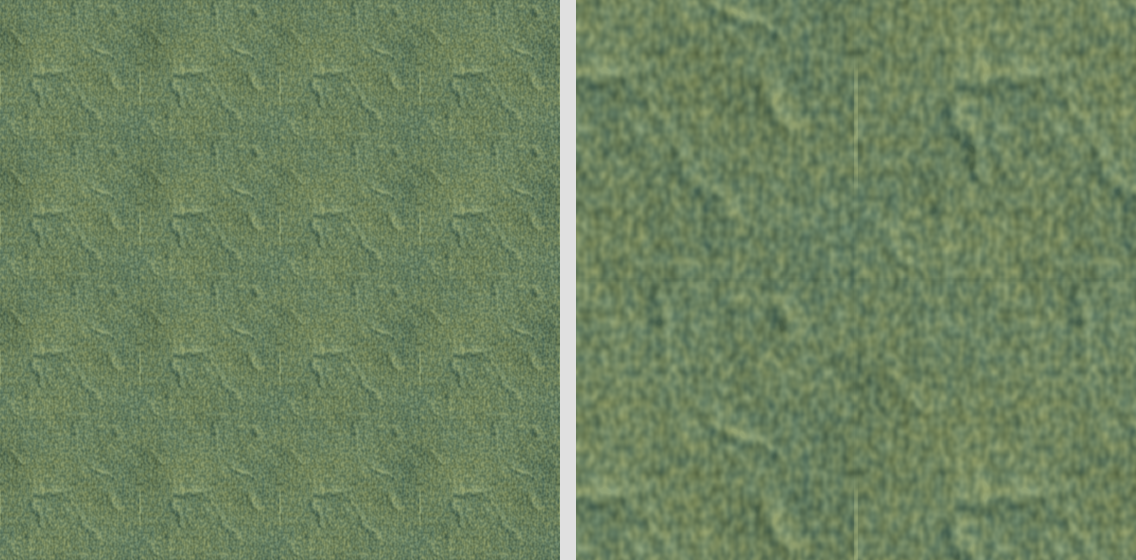
Left: the whole. Right: its middle third, enlarged.
Reproduce this texture procedurally as a Shadertoy shader.

```glsl
// Crumpled green paper: a 4 by 4 grid of creased, grainy tiles with faint seams.

const float TILES = 4.0;
const vec3 SHADOW = vec3(0.31, 0.40, 0.30);
const vec3 PAPER = vec3(0.42, 0.505, 0.366);
const vec3 HIGHLIGHT = vec3(0.54, 0.61, 0.435);
const vec3 HUE_SHIFT = vec3(0.035, 0.0, -0.055);
const vec2 LIGHT_DIR = vec2(0.6, 0.8);

// Fold lines of one tile: start in xy, end in zw.
const int FOLDS = 11;
const vec4 FOLD[FOLDS] = vec4[FOLDS](
    vec4(0.61, 0.71, 0.85, 0.55), vec4(0.21, 0.49, 0.51, 0.46),
    vec4(0.51, 0.48, 0.55, 0.32), vec4(0.54, 0.36, 0.73, 0.10),
    vec4(0.23, 0.46, 0.32, 0.21), vec4(0.77, 0.50, 0.85, 0.34),
    vec4(0.54, 0.99, 0.54, 0.76), vec4(0.05, 0.80, 0.19, 0.67),
    vec4(0.19, 0.22, 0.23, 0.03), vec4(0.06, 0.14, 0.15, 0.02),
    vec4(0.76, 0.96, 0.85, 0.86));

float hash(vec2 p) {
    return fract(sin(dot(p, vec2(127.1, 311.7))) * 43758.5);
}

// Dot of a random unit gradient with the offset from its lattice corner.
float corner(vec2 cell, vec2 offset, vec2 period) {
    float angle = 6.2832 * hash(mod(cell, period));
    return dot(vec2(cos(angle), sin(angle)), offset);
}

// Gradient noise that wraps after the given number of cells.
float noise(vec2 p, vec2 period) {
    vec2 i = floor(p), f = fract(p), e = vec2(1.0, 0.0);
    vec2 u = f * f * f * (f * (f * 6.0 - 15.0) + 10.0);
    float low = mix(corner(i, f, period), corner(i + e, f - e, period), u.x);
    float high = mix(corner(i + e.yx, f - e.yx, period), corner(i + 1.0, f - 1.0, period), u.x);
    return mix(low, high, u.y);
}

// Noise over one tile, with the given cells across and down.
float tileNoise(vec2 p, vec2 cells) {
    return noise(p * cells, cells);
}

float blob(vec2 p, vec2 center, vec2 radius) {
    vec2 d = (p - center - round(p - center)) / radius;
    return exp(-dot(d, d));
}

// Lit slope of a rounded ridge that tapers toward both ends.
float foldShade(vec2 p, vec4 line, float width) {
    vec2 along = line.zw - line.xy;
    float h = clamp(dot(p - line.xy, along) / dot(along, along), 0.0, 1.0);
    vec2 away = (p - line.xy - along * h) / width;
    float taper = smoothstep(0.0, 0.25, h) * smoothstep(1.0, 0.75, h);
    return dot(away, LIGHT_DIR) * exp(-dot(away, away)) * taper;
}

// All folds of a tile, bent by noise and varied in depth.
float creases(vec2 p, vec2 tile) {
    vec2 bend = vec2(tileNoise(p, vec2(7.0)), tileNoise(p + 0.37, vec2(7.0)));
    vec2 fine = vec2(tileNoise(p, vec2(19.0)), tileNoise(p + 0.61, vec2(19.0)));
    vec2 q = p + 0.045 * bend + 0.016 * fine;
    float shade = 0.0;
    for (int i = 0; i < FOLDS; i++) {
        float depth = 1.5 + 0.7 * hash(vec2(float(i), tile.x));
        shade += depth * foldShade(q, FOLD[i], 0.019 + 0.008 * hash(vec2(float(i), 9.0)));
    }
    // Small relief between the main folds
    float dent = tileNoise(p, vec2(11.0, 9.0));
    float litDent = tileNoise(p + 0.018 * LIGHT_DIR, vec2(11.0, 9.0));
    return shade + 0.9 * (dent - litDent);
}

// Fine fibrous grain with faint upright streaks.
float grain(vec2 p) {
    return 1.0 * tileNoise(p, vec2(46.0, 34.0))
         + 1.0 * tileNoise(p + 0.23, vec2(66.0, 50.0))
         + 0.35 * tileNoise(p, vec2(60.0, 7.0));
}

// Broad light and dark areas; the stain changes side halfway across.
float mottling(vec2 p, vec2 tile) {
    float stainX = mix(0.08, 0.92, step(1.5, tile.x));
    float stain = blob(p, vec2(stainX, 0.66), vec2(0.13, 0.22));
    float speckle = 0.45 + 0.9 * tileNoise(p, vec2(22.0, 17.0));
    float glow = blob(p, vec2(0.42, 0.64), vec2(0.25, 0.28));
    return 0.22 * glow - 0.75 * stain * speckle + 0.25 * tileNoise(p, vec2(5.0));
}

// Thin bright line on the upright joints, with a faint flat joint.
float seams(vec2 p, vec2 pixel) {
    vec2 d = abs(p - round(p));
    vec2 halfWidth = max(vec2(0.003), 0.5 * pixel);
    vec2 line = (1.0 - smoothstep(halfWidth, halfWidth + pixel, d)) * 0.003 / halfWidth;
    float bright = smoothstep(0.2, 0.25, p.y) * smoothstep(0.53, 0.47, p.y);
    float beside = exp(-d.x * d.x / 0.0004);
    return line.x * (0.15 + 0.9 * bright) - 0.12 * beside - 0.12 * line.y;
}

void mainImage(out vec4 fragColor, in vec2 fragCoord) {
    vec2 uv = fragCoord / iResolution.xy;
    vec2 grid = uv * TILES;
    vec2 tile = floor(grid), p = fract(grid);

    float tone = grain(p) + creases(p, tile) + mottling(p, tile);
    tone += seams(p, TILES / iResolution.xy);
    tone += 0.18 * noise(uv * 9.0, vec2(9.0));
    tone = clamp(tone, -1.3, 1.3);

    vec3 color = PAPER + (tone > 0.0 ? tone * (HIGHLIGHT - PAPER) : tone * (PAPER - SHADOW));
    float hue = 0.8 * tileNoise(p, vec2(38.0, 29.0)) + 0.5 * tileNoise(p, vec2(4.0));
    hue -= 0.25 * blob(p, vec2(0.0, 0.1), vec2(0.3, 0.16));
    fragColor = vec4(color + HUE_SHIFT * hue, 1.0);
}
```
